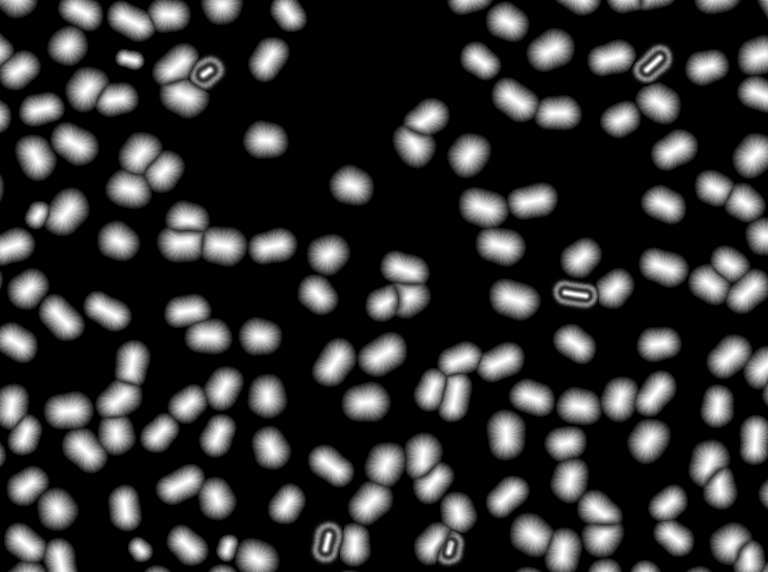
Give the GLSL for this pattern, as a WebGL 2 fragment shader.

```glsl
#version 300 es
precision highp float;

// Scattered oval grains on black, each shaded from a dark rim to a white ridge.
// Cellular noise places one grain per cell; the grey is the distance to the
// grain's ridge, creased where two grains press against each other.

uniform vec2 u_resolution;
out vec4 fragColor;

const float PI = 3.14159265;
const float CELL = 0.086;                      // grid spacing, in canvas heights
const float JITTER = 0.74;                     // scatter of centres in a cell
const vec2 HALF_LENGTH = vec2(0.038, 0.048);   // smallest and largest
const vec2 HALF_WIDTH = vec2(0.028, 0.037);
const float SMALL_SHARE = 0.07;                // share of undersized grains
const float SMALL_SCALE = 0.6;
const float RING_SHARE = 0.03;                 // share of grains with rings
const float DENSITY = 0.91;
const float TILT_SPREAD = 2.2;
const float PROFILE = 1.25;                    // above 1 steepens the rim
const float CREASE_LEVEL = 0.2;
const float CREASE_SLOPE = 0.95;
const float WOBBLE = 0.03;
const float STREAK = 0.05;

vec4 hash4(vec2 cell) {
    vec4 p = fract(cell.xyxy * vec4(0.1031, 0.1030, 0.0973, 0.1099));
    p += dot(p, p.wzxy + 33.33);
    return fract((p.xxyz + p.yzzw) * p.zywx);
}

// Chance that a cell holds a grain: crowded at the sides, sparse in the middle.
float grainDensity(vec2 p) {
    return DENSITY + 0.2 * cos(4.2 * p.x + 0.2) - 0.2 * sin(4.0 * p.y - 1.0);
}

// Main direction turns from upright at the bottom to level above.
float grainAngle(vec2 centre, float random) {
    float lean = 0.5 * PI * (1.0 - smoothstep(0.15, 0.45, centre.y));
    return lean + (random - 0.5) * TILT_SPREAD;
}

// Returns distance to the ridge (1 at the rim), streak shade and ring flag.
vec3 grain(vec2 p, vec2 centre, vec4 shape) {
    float angle = grainAngle(centre, shape.x);
    float c = cos(angle), s = sin(angle);
    p = mat2(c, -s, s, c) * (p - centre);

    float size = shape.w < SMALL_SHARE ? SMALL_SCALE : 1.0;
    float halfLength = size * mix(HALF_LENGTH.x, HALF_LENGTH.y, shape.y);
    float halfWidth = size * mix(HALF_WIDTH.x, HALF_WIDTH.y, shape.z);

    float ridge = halfLength - halfWidth;
    float dist = length(vec2(p.x - clamp(p.x, -ridge, ridge), p.y));

    // Layered sines around the centre: uneven outline and faint rays.
    float turn = atan(p.y, p.x + 1e-6);
    float phase = 2.0 * PI * shape.y;
    float outline = 1.0 + WOBBLE * (sin(3.0 * turn + phase) + 0.6 * sin(5.0 * turn - phase));
    float rays = sin(17.0 * turn + phase) + 0.7 * sin(29.0 * turn - 2.0 * phase);
    float ringed = step(1.0 - RING_SHARE, shape.w);
    return vec3(dist / (halfWidth * outline), rays, ringed);
}

void main() {
    vec2 uv = gl_FragCoord.xy / u_resolution.y;
    vec2 home = floor(uv / CELL);

    // Nearest grain, and the runner-up that creases it.
    vec3 nearest = vec3(9.0, 0.0, 0.0);
    float second = 9.0;
    for (int y = -1; y <= 1; y++) {
        for (int x = -1; x <= 1; x++) {
            vec2 cell = home + vec2(x, y);
            vec4 place = hash4(cell + 17.0);
            vec2 centre = (cell + 0.5 + JITTER * (place.xy - 0.5)) * CELL;
            if (place.z > grainDensity(centre)) continue;

            vec3 g = grain(uv, centre, hash4(cell + 71.0));
            if (g.x < nearest.x) {
                second = nearest.x;
                nearest = g;
            } else {
                second = min(second, g.x);
            }
        }
    }

    // Height profile, rays, rare rings, then the crease between neighbours.
    float q = nearest.x;
    float shade = max(1.0 - pow(q, PROFILE), 0.0);
    shade *= 1.0 + STREAK * nearest.y * smoothstep(0.1, 0.6, q);
    float rings = 0.62 + 0.38 * cos(11.0 * q);
    shade *= mix(1.0, rings, nearest.z);
    shade = min(shade, CREASE_LEVEL + CREASE_SLOPE * (second - q));

    // Soft foot at the rim.
    shade *= smoothstep(0.0, 0.08, shade);
    fragColor = vec4(vec3(clamp(shade, 0.0, 1.0)), 1.0);
}
```
